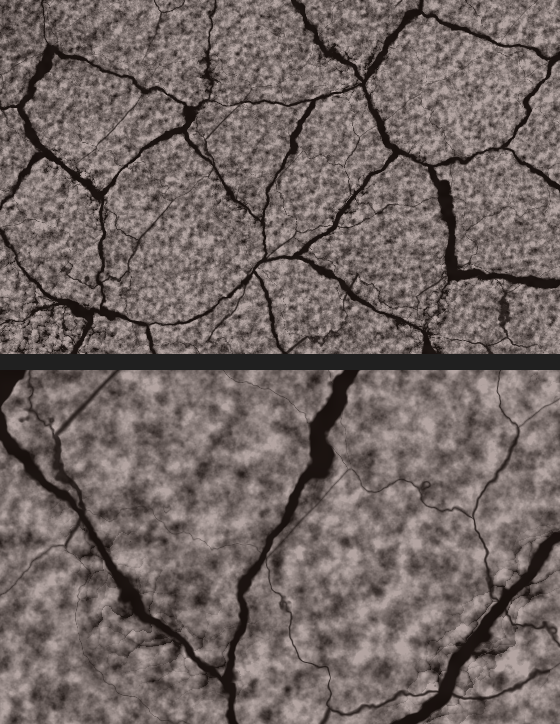
Top: the whole. Bottom: its middle third, enlarged.
Reproduce this texture procedurally as a Shadertoy shader.

```glsl
#define PLATE_SCALE 2.7
#define CRACK_HALF_WIDTH 0.0118
#define HAIR_SCALE 5.0
#define HAIR_HALF_WIDTH 0.0034
#define WARP 0.12
#define JAG 0.022
#define GRAIN 1.25
#define RELIEF 0.95
#define CRUMB_SCALE 62.0
#define BASE_TONE 0.775
#define CREVICE vec3(0.085, 0.056, 0.046)
#define DRY_CLAY vec3(0.62, 0.568, 0.556)

float hash(vec2 p) {
    vec3 q = fract(vec3(p.xyx) * 0.1031);
    q += dot(q, q.yzx + 33.33);
    return fract((q.x + q.y) * q.z);
}

vec2 hash2(vec2 p) {
    return vec2(hash(p + 17.3), hash(p + 71.9));
}

float noise(vec2 p) {
    vec2 i = floor(p), f = fract(p);
    f = f * f * (3.0 - 2.0 * f);
    return mix(mix(hash(i), hash(i + vec2(1, 0)), f.x),
               mix(hash(i + vec2(0, 1)), hash(i + vec2(1, 1)), f.x), f.y);
}

float fbm(vec2 p) {
    float sum = 0.0, amp = 0.459;
    for (int i = 0; i < 4; i++) {
        sum += amp * noise(p);
        p = mat2(1.6, 1.2, -1.2, 1.6) * p + 13.7;
        amp *= 0.6;
    }
    return sum;
}

// Signed distance to plate borders; every border has its own width
float crackDistance(vec2 p, float scale, float halfWidth, float minShare) {
    p *= scale;
    vec2 base = floor(p), nearCell = base, toNear = vec2(0);
    float best = 1e3;
    for (int y = -1; y <= 1; y++)
    for (int x = -1; x <= 1; x++) {
        vec2 cell = base + vec2(x, y);
        vec2 d = cell + hash2(cell) - p;
        if (dot(d, d) < best) {
            best = dot(d, d);
            nearCell = cell;
            toNear = d;
        }
    }
    float dist = 1e3;
    for (int y = -2; y <= 2; y++)
    for (int x = -2; x <= 2; x++) {
        vec2 cell = nearCell + vec2(x, y);
        vec2 d = cell + hash2(cell) - p;
        vec2 gap = d - toNear;
        if (dot(gap, gap) > 1e-4) {
            float border = dot(0.5 * (toNear + d), normalize(gap)) / scale;
            float share = mix(minShare, 1.0, hash(cell + nearCell + 5.5));
            dist = min(dist, border - halfWidth * share);
        }
    }
    return dist;
}

// Small lumps lit from the upper left, with dark gaps
float crumbs(vec2 p) {
    vec2 base = floor(p), offset = vec2(0);
    float best = 1e3;
    for (int y = -1; y <= 1; y++)
    for (int x = -1; x <= 1; x++) {
        vec2 cell = base + vec2(x, y);
        vec2 d = p - cell - hash2(cell);
        if (dot(d, d) < best) { best = dot(d, d); offset = d; }
    }
    return 0.6 * dot(offset, vec2(-0.6, 0.8)) - 0.8 * smoothstep(0.1, 0.6, best);
}

void mainImage(out vec4 fragColor, in vec2 fragCoord) {
    vec2 p = fragCoord / iResolution.y;
    float soft = max(1.0 / iResolution.y, 0.002);

    // Jagged crack network
    vec2 warp = vec2(fbm(p * 4.5 + 3.1), fbm(p * 4.5 + 47.0)) - 0.5;
    vec2 jag = vec2(fbm(p * 32.0 + 5.0), fbm(p * 32.0 + 83.0)) - 0.5;
    vec2 q = p + WARP * warp + JAG * jag + 24.0;
    float swell = mix(0.45, 1.5, noise(p * 11.0 + 8.0));
    float crack = crackDistance(q, PLATE_SCALE, CRACK_HALF_WIDTH * swell, 0.1);
    float lip = crackDistance(q + vec2(-0.004, 0.008), PLATE_SCALE, CRACK_HALF_WIDTH * swell, 0.1);
    float hairWidth = HAIR_HALF_WIDTH * (2.4 * noise(p * 5.0 + 31.0) - 0.65);
    vec2 hairPoint = q + 1.2 * WARP * warp.yx + JAG * jag.yx + 9.0;
    float hair = crackDistance(hairPoint, HAIR_SCALE, hairWidth, -0.6);

    // Clay surface: faint blotches, bumps and fine grain
    float tone = BASE_TONE + 0.3 * (fbm(p * 4.0 + 60.0) - 0.5);
    tone += GRAIN * (fbm(p * 85.0) - 0.5);
    tone += RELIEF * (fbm(p * 42.0) - fbm(p * 42.0 + vec2(-0.3, 0.4)));
    tone -= 0.22 * smoothstep(0.5, 0.0, length(p - vec2(0.0, 1.0)));

    // Crumbled patches beside cracks and in the lower corner
    float patches = smoothstep(0.5, 0.8, noise(p * 5.0 + 90.0)) * smoothstep(0.06, 0.0, crack);
    float corner = length(p - vec2(0.17, 0.04)) + 0.5 * warp.x + 0.5 * jag.x;
    patches = max(patches, smoothstep(0.28, 0.05, corner));
    vec2 lump = (p + 0.08 * warp + 0.03 * jag) * CRUMB_SCALE;
    tone += 0.65 * patches * (crumbs(lump) + 0.5 * crumbs(lump * 0.47 + 7.0) + 0.1);

    // Lit lips, shaded rims and dark openings
    tone += 0.12 * smoothstep(0.004, -0.004, lip);
    tone -= 0.15 * smoothstep(0.009, 0.0, crack);
    tone *= 1.0 - 0.8 * smoothstep(soft, -soft, hair);
    tone = clamp(tone, 0.05, 1.15);
    float opening = smoothstep(soft, -soft, crack);
    tone = mix(tone, 0.05 * noise(p * 60.0), opening);

    fragColor = vec4(mix(CREVICE, DRY_CLAY, tone), 1.0);
}
```
